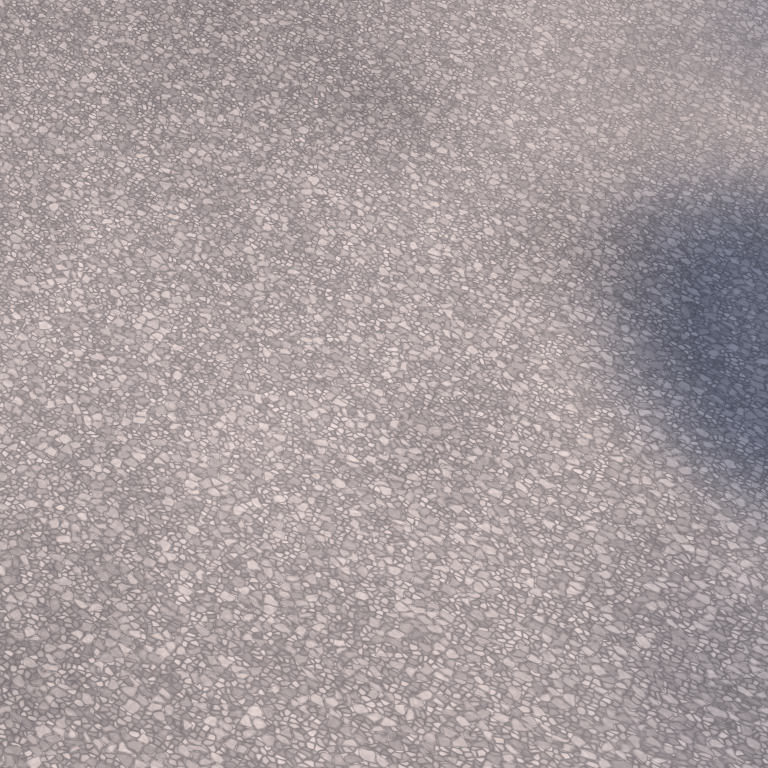
A Shadertoy shader for this texture:

```glsl
#define STONE_COUNT 60.0
#define CHIP_RATIO 1.75
#define STONE_SHARE 0.5
#define STRETCH 1.25
#define TILT -0.55
#define RECESSION 0.7
#define CONTRAST 1.12
#define GRIT 0.22
#define DARK_TONE vec3(0.34, 0.32, 0.34)
#define LIGHT_TONE vec3(0.86, 0.80, 0.79)
#define SHADOW_TINT vec3(0.57, 0.63, 0.73)

vec3 hash3(vec2 p) {
    vec3 q = fract(p.xyx * vec3(0.1031, 0.1030, 0.0973));
    q += dot(q, q.yxz + 33.33);
    return fract((q.xxy + q.yzz) * q.zyx);
}

float valueNoise(vec2 p) {
    vec2 cell = floor(p), f = fract(p);
    f = f * f * (3.0 - 2.0 * f);
    float low = mix(hash3(cell).x, hash3(cell + vec2(1, 0)).x, f.x);
    float high = mix(hash3(cell + vec2(0, 1)).x, hash3(cell + vec2(1, 1)).x, f.x);
    return mix(low, high, f.y);
}

float fbm(vec2 p) {
    float sum = 0.0, weight = 0.5;
    for (int i = 0; i < 4; i++) {
        sum += weight * valueNoise(p);
        p = mat2(1.6, 1.2, -1.2, 1.6) * p + 17.3;
        weight *= 0.5;
    }
    return sum / 0.9375;
}

// x: distance gap to the neighbouring grain, yz: random values of the grain
vec3 grains(vec2 p) {
    vec2 cell = floor(p);
    float nearest = 9.0, second = 9.0;
    vec2 traits = vec2(0.0);
    for (int y = -1; y <= 1; y++)
    for (int x = -1; x <= 1; x++) {
        vec2 id = cell + vec2(x, y);
        vec3 h = hash3(id + 71.0);
        float d = length(id + 0.08 + 0.84 * h.xy - p);
        if (d < nearest) {
            second = nearest;
            nearest = d;
            traits = vec2(h.z, hash3(id + 219.0).x);
        } else {
            second = min(second, d);
        }
    }
    return vec3(second - nearest, traits);
}

float blob(vec2 p, vec2 centre, vec2 radius) {
    vec2 d = (p - centre) / radius;
    return exp(-dot(d, d));
}

// Receding ground plane, turned along the grain direction
vec2 groundPlane(vec2 uv) {
    vec2 g = vec2((uv.x - 0.5) * (1.0 + RECESSION * uv.y), uv.y * (1.15 + 0.45 * uv.y));
    float c = cos(TILT), s = sin(TILT);
    g = vec2(c * g.x + s * g.y, c * g.y - s * g.x);
    return g * vec2(1.0 / STRETCH, STRETCH) * STONE_COUNT + 100.0;
}

// Stones among finer chips, with dark gaps
float gravel(vec2 uv) {
    vec2 g = groundPlane(uv);
    vec2 warp = vec2(valueNoise(g * 1.7), valueNoise(g * 1.7 + 43.0)) - 0.5;
    vec3 stone = grains(g + 0.4 * warp);
    vec3 chip = grains(g * CHIP_RATIO + 0.5 * warp + 31.0);
    float stoneBody = smoothstep(0.0, 0.42, stone.x);
    float chipBody = smoothstep(0.0, 0.5, chip.x);
    float stoneTone = 0.36 + stoneBody * (0.44 + 0.36 * (stone.y - 0.5));
    float chipTone = 0.40 + chipBody * (0.36 + 0.44 * (chip.y - 0.5));
    float present = smoothstep(0.0, 0.14, stone.x) * step(1.0 - STONE_SHARE, stone.z);
    float tone = mix(chipTone, stoneTone, 0.85 * present);
    return tone + GRIT * (fbm(g * 2.3) - 0.5);
}

// Broad worn and stained areas
float stains(vec2 uv) {
    float t = 0.16 * (fbm(uv * 7.0 + 5.0) - 0.5) + 0.03;
    t -= 0.13 * blob(uv, vec2(0.80, 0.67), vec2(0.10, 0.07));
    t -= 0.12 * blob(uv, vec2(0.52, 0.86), vec2(0.07, 0.06));
    t -= 0.11 * blob(uv, vec2(0.25, 0.97), vec2(0.30, 0.12));
    t -= 0.10 * blob(uv, vec2(0.0, 0.12), vec2(0.20, 0.18));
    t += 0.05 * blob(uv, vec2(0.35, 0.48), vec2(0.35, 0.22));
    return t;
}

float shadowAmount(vec2 uv) {
    vec2 d = uv - vec2(1.03, 0.54);
    d = vec2(d.x, d.y + 0.25 * d.x) / vec2(0.30, 0.26);
    float edge = length(d) + 0.25 * (fbm(uv * 5.0) - 0.5);
    float s = 1.0 - smoothstep(0.35, 1.1, edge);
    s += 0.40 * blob(uv, vec2(1.03, 0.98), vec2(0.13, 0.10));
    s += 0.30 * blob(uv, vec2(1.0, 0.12), vec2(0.22, 0.22));
    return min(s, 1.0);
}

void mainImage(out vec4 fragColor, in vec2 fragCoord) {
    vec2 uv = fragCoord / iResolution.xy;

    // Four samples smooth the grain edges
    float tone = 0.0;
    for (int i = 0; i < 4; i++) {
        vec2 offset = vec2(i & 1, i >> 1) * 0.5 - 0.25;
        tone += 0.25 * gravel((fragCoord + offset) / iResolution.xy);
    }

    float haze = blob(uv, vec2(0.9, 0.9), vec2(0.3, 0.2));
    tone = 0.61 + (tone - 0.59) * CONTRAST * (1.0 - 0.35 * haze) + stains(uv);
    vec3 colour = mix(DARK_TONE, LIGHT_TONE, clamp(tone, -0.25, 1.15));
    colour *= mix(vec3(1.0), SHADOW_TINT, shadowAmount(uv));
    fragColor = vec4(colour, 1.0);
}
```
